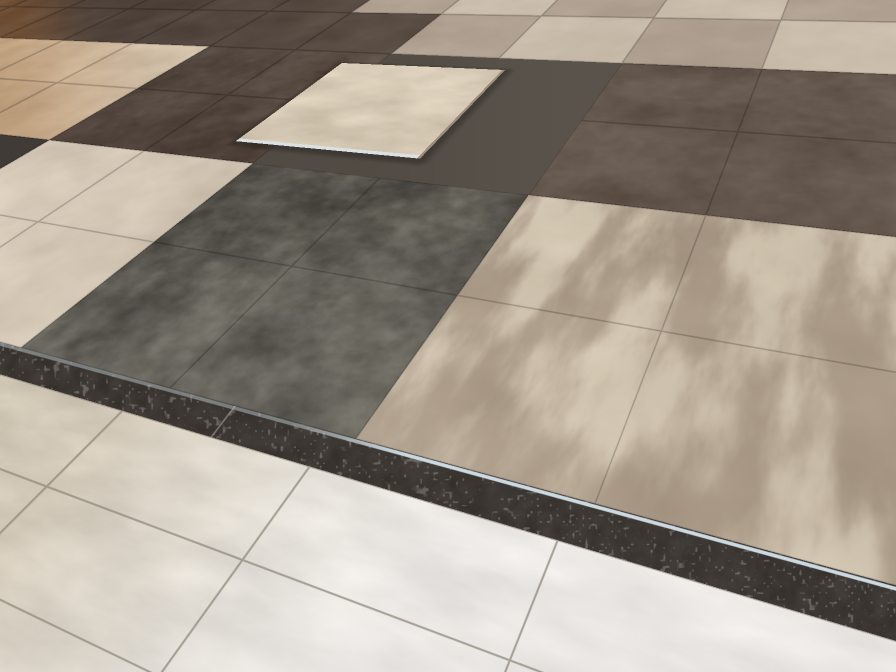
Reproduce this texture procedurally as a Shadertoy shader.

```glsl
// Showroom floor in perspective: a raised tile display, a loose slab, a granite step and pale tiles.
float hash(vec2 p) {
    p = fract(p * vec2(0.1031, 0.1137));
    p += dot(p, p.yx + 33.3);
    return fract((p.x + p.y) * p.x * 7.3);
}

float noise(vec2 p) {
    vec2 i = floor(p), f = fract(p);
    f = f * f * (3.0 - 2.0 * f);
    return mix(mix(hash(i), hash(i + vec2(1, 0)), f.x),
               mix(hash(i + vec2(0, 1)), hash(i + vec2(1, 1)), f.x), f.y);
}

float fbm(vec2 p) {
    float sum = 0.0, amp = 0.5;
    for (int i = 0; i < 5; i++) {
        sum += amp * noise(p);
        p = mat2(1.6, 1.2, -1.2, 1.6) * p + 17.0;
        amp *= 0.5;
    }
    return sum;
}

// Plane coordinates of p, where the quad a, b, c, d spans the unit square.
vec2 toPlane(vec2 p, vec2 a, vec2 b, vec2 c, vec2 d) {
    vec2 e1 = b - c, e2 = d - c, s = a - b + c - d;
    float det = e1.x * e2.y - e2.x * e1.y;
    float g = (s.x * e2.y - e2.x * s.y) / det;
    float h = (e1.x * s.y - s.x * e1.y) / det;
    mat3 m = mat3(b - a + g * b, g, d - a + h * d, h, a, 1.0);
    vec3 r = inverse(m) * vec3(p, 1.0);
    return r.xy / r.z;
}

// Coverage of a thin line at x = 0, with its half width in canvas units.
float line(float x, float slope, float halfWidth, float px) {
    return clamp((halfWidth - abs(x) / slope * px) / px + 0.5, 0.0, 1.0);
}

float joints(vec2 uv, vec2 slope, float halfWidth, float px) {
    vec2 d = abs(fract(uv - 0.5) - 0.5);
    return max(line(d.x, slope.x, halfWidth, px), line(d.y, slope.y, halfWidth, px));
}

// Colour of the raised display; each block is two by two tiles.
vec3 display(vec2 uv, vec2 p) {
    float cloud = fbm(uv * 5.0 + 40.0) - 0.48;
    float grain = fbm(uv * 22.0 + 90.0) - 0.48;
    float column = floor(uv.x);
    vec3 brown = mix(vec3(0.31, 0.26, 0.23), vec3(0.39, 0.34, 0.30), smoothstep(0.5, 6.0, p.x));
    vec3 col;
    if (uv.y < 1.0) {
        if (column < -1.0) col = vec3(0.25, 0.23, 0.21);
        else if (column < 0.0) col = vec3(0.83, 0.78, 0.71) + 0.16 * cloud;
        else if (column < 1.0) {
            col = mix(vec3(0.33, 0.32, 0.29), vec3(0.40, 0.39, 0.36), smoothstep(1.0, 3.4, p.y));
            col += vec3(0.21, 0.20, 0.18) * cloud + 0.16 * grain;
        } else {
            float streak = fbm(vec2(uv.x * 11.0, uv.y * 3.5) + 8.0);
            col = mix(vec3(0.68, 0.615, 0.545), vec3(0.83, 0.78, 0.70), smoothstep(0.32, 0.72, streak));
            col += 0.12 * cloud - 0.025 * smoothstep(4.0, 7.0, p.x);
        }
    } else if (uv.y < 2.0) {
        if (column < -1.0) col = mix(vec3(0.76, 0.64, 0.51), vec3(0.82, 0.75, 0.66), smoothstep(0.0, 1.6, p.x)) + 0.15 * cloud;
        else if (column == 0.0) col = vec3(0.32, 0.295, 0.265) + 0.03 * smoothstep(3.0, 5.0, p.x);
        else col = brown + 0.13 * cloud + 0.06 * grain;
    } else {
        float start = uv.y > 2.5 ? -0.5 : 0.0;
        float alternate = mod(floor(uv.x * 2.0) + floor(uv.y * 2.0), 2.0);
        vec3 pale = mix(vec3(0.69, 0.63, 0.57), vec3(0.79, 0.74, 0.67), alternate);
        brown = mix(vec3(0.43, 0.31, 0.21), brown, smoothstep(0.1, 0.9, p.x));
        col = (uv.x > start ? pale : brown) + 0.09 * cloud;
    }
    return col;
}

vec3 scene(vec2 p, float px) {
    vec2 uv = toPlane(p, vec2(0.18, 2.98), vec2(3.05, 3.76), vec2(4.53, 1.67), vec2(2.17, 1.40));
    vec2 low = toPlane(p, vec2(0.40, 4.17), vec2(4.37, 5.66), vec2(4.78, 4.63), vec2(1.05, 3.52));
    vec2 slab = toPlane(p, vec2(2.02, 1.21), vec2(3.60, 1.36), vec2(4.33, 0.60), vec2(2.93, 0.54));
    vec2 uvSlope = vec2(length(vec2(dFdx(uv.x), dFdy(uv.x))), length(vec2(dFdx(uv.y), dFdy(uv.y))));
    vec2 lowSlope = vec2(length(vec2(dFdx(low.x), dFdy(low.x))), length(vec2(dFdx(low.y), dFdy(low.y))));

    // Display tiles and their joints
    vec3 col = display(uv, p);
    bool plain = uv.y > 1.0 && uv.y < 2.0 && uv.x > 0.0 && uv.x < 1.0;
    if (!plain) col *= 1.0 - 0.22 * joints(uv * 2.0, uvSlope * 2.0, 0.006, px);

    // Loose slab with its soft shadow and pale front edge
    vec2 outside = max(abs(slab - vec2(0.51, 0.48)) - 0.5, 0.0);
    col *= 1.0 - 0.25 * (1.0 - smoothstep(0.0, 0.06, length(outside)));
    if (all(lessThan(abs(slab - 0.5), vec2(0.5)))) {
        col = vec3(0.83, 0.78, 0.70) + 0.18 * (fbm(slab * vec2(4, 6)) - 0.48);
        if (slab.y < 0.03) col = vec3(0.86, 0.88, 0.88);
        if (slab.x > 0.985) col = vec3(0.60, 0.55, 0.48);
    }

    // Speckled granite step and bright metal trim
    if (uv.y < 0.0) {
        float speck = smoothstep(0.72, 0.95, noise(p * 36.0));
        col = vec3(0.235, 0.215, 0.195) + 0.17 * speck + 0.09 * (fbm(p * 9.0) - 0.48);
        float seam = p.x - 2.0 + 0.77 * (p.y - 3.5);
        col = mix(col, vec3(0.62), 0.7 * line(seam, 1.26 * px, 0.006, px));
    }
    float trim = line(uv.y + 0.006, uvSlope.y, 0.016, px);
    col = mix(col, vec3(0.80, 0.85, 0.88), trim * mix(0.45, 1.0, smoothstep(2.4, 3.6, p.x)));

    // Pale lower floor, brighter toward the lower right
    if (low.y < 1.0) {
        float light = smoothstep(0.0, 5.0, p.x + 0.9 * (p.y - 3.5));
        col = mix(vec3(0.82, 0.78, 0.71), vec3(0.92, 0.91, 0.895), light);
        col += 0.13 * (fbm(low * vec2(7, 4) + 30.0) - 0.48);
        float gap = joints(low * vec2(2, 1), lowSlope * vec2(2, 1), 0.009, px);
        col = mix(col, vec3(0.56, 0.53, 0.48), 0.75 * gap);
    }
    return col;
}

void mainImage(out vec4 fragColor, in vec2 fragCoord) {
    vec3 sum = vec3(0.0);
    float px = 5.76 / iResolution.y;
    for (int i = 0; i < 4; i++) {
        vec2 shift = vec2(i % 2, i / 2) * 0.5 - 0.25;
        vec2 p = (fragCoord + shift) / iResolution.xy * vec2(7.68, 5.76);
        sum += scene(vec2(p.x, 5.76 - p.y), px);
    }
    fragColor = vec4(clamp(sum / 4.0, 0.0, 1.0), 1.0);
}
```
